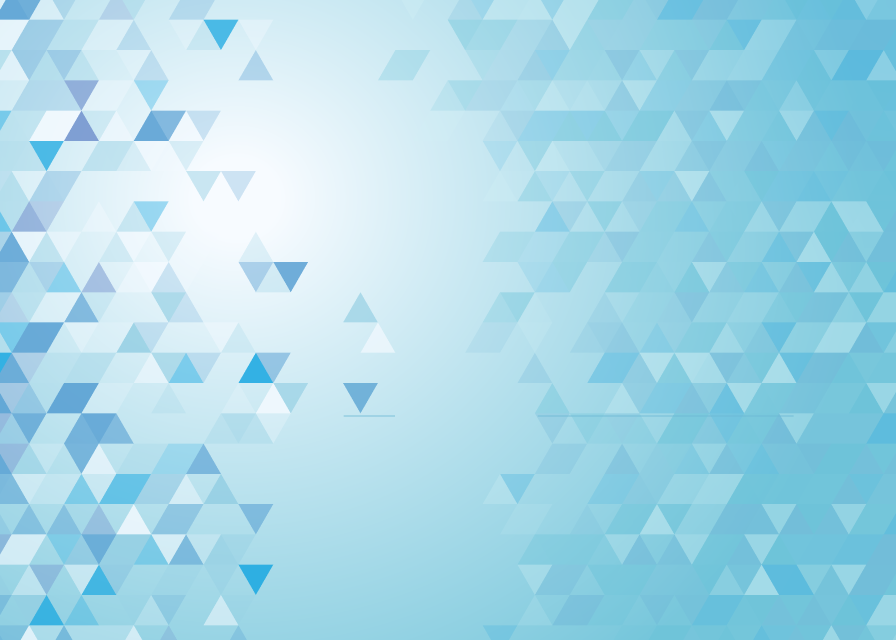
This background is drawn by a Shadertoy shader. Its source:

```glsl
float hash(vec2 p) {
    vec3 q = fract(p.xyx * vec3(0.1031, 0.1030, 0.0973));
    q += dot(q, q.yzx + 33.33);
    return fract((q.x + q.y) * q.z);
}

// Soft pool of light fading to teal
vec3 backdrop(vec2 p) {
    float t = length((p - vec2(0.37, 0.31)) / vec2(0.98, 0.91));
    t = clamp(t - 0.08 * exp(-t * 3.0), 0.0, 1.0);
    return mix(vec3(0.97, 0.985, 1.0), vec3(0.47, 0.78, 0.86), t);
}

// Vivid blues for the left cluster
vec3 vividTint(float pick) {
    if (pick < 0.28) return vec3(0.32, 0.61, 0.82);
    if (pick < 0.38) return vec3(0.08, 0.65, 0.88);
    if (pick < 0.48) return vec3(0.43, 0.56, 0.80);
    if (pick < 0.76) return vec3(0.58, 0.81, 0.89);
    return vec3(0.96, 0.98, 1.0);
}

// Quiet teals for the right cluster
vec3 quietTint(float pick) {
    if (pick < 0.30) return vec3(0.42, 0.70, 0.84);
    if (pick < 0.62) return vec3(0.38, 0.75, 0.84);
    if (pick < 0.78) return vec3(0.26, 0.69, 0.87);
    return vec3(0.82, 0.94, 0.96);
}

vec3 scene(vec2 p) {
    vec3 color = backdrop(p);

    // Triangular lattice: skewed cells split along a diagonal
    vec2 grid = (p - vec2(0.0455, 0.0309)) / vec2(0.0545, 0.0473);
    grid.x += 0.5 * grid.y;
    vec2 cell = floor(grid), f = fract(grid);
    float pointsUp = step(f.x, f.y);
    vec2 mid = cell + mix(vec2(0.667, 0.333), vec2(0.333, 0.667), pointsUp);
    mid.x -= 0.5 * mid.y;
    vec2 c = mid * vec2(0.0545, 0.0473) + vec2(0.0455, 0.0309);

    // Some cells keep both halves alike, forming rhombi
    vec2 id = cell + 50.0;
    float paired = step(hash(id + 7.3), 0.35);
    id.x += 137.0 * pointsUp * (1.0 - paired);
    float present = hash(id), pick = hash(id + 31.7), weight = hash(id + 83.1);

    // Left cluster, thinning toward a bulging edge
    float bulge = (c.y - 0.53) / 0.13;
    float leftEdge = 0.43 + 0.18 * exp(-bulge * bulge);
    float leftChance = pow(clamp(1.0 - c.x / leftEdge, 0.0, 1.0), 0.6);
    float paleRow = exp(-pow((c.y - 0.29) / 0.022, 2.0));
    leftChance *= 1.0 - 0.6 * paleRow;
    if (present < leftChance) {
        float alpha = mix(0.2, 0.85, weight * weight);
        alpha *= 1.0 - 0.5 * paleRow;
        color = mix(color, vividTint(pick), alpha);
    }

    // Right cluster, growing denser and stronger to the side
    float rightEdge = mix(0.56, 0.74, smoothstep(0.08, 0.35, c.y));
    float depth = max(c.x - rightEdge, 0.0);
    float rightChance = 0.95 * pow(min(depth / 0.32, 1.0), 0.6);
    if (present < rightChance) {
        float alpha = mix(0.12, 0.5, weight) * mix(0.75, 1.0, min(depth * 2.0, 1.0));
        color = mix(color, quietTint(pick), alpha);
    }

    // Blue cast in the upper right corner
    float corner = smoothstep(0.95, 1.4, p.x) * smoothstep(0.5, 0.0, p.y);
    color = mix(color, vec3(0.32, 0.70, 0.87), 0.25 * corner);

    // Thin seam across the gap
    float seam = step(abs(p.y - 0.65), 0.0017);
    seam *= step(abs(p.x - 0.577), 0.04) + step(abs(p.x - 1.04), 0.2);
    return mix(color, vec3(0.42, 0.72, 0.83), 0.4 * seam);
}

void mainImage(out vec4 fragColor, in vec2 fragCoord) {
    // Supersample for smooth edges
    vec3 sum = vec3(0.0);
    for (int i = 0; i < 9; i++) {
        vec2 offset = vec2(i % 3 - 1, i / 3 - 1) / 3.0;
        vec2 p = (fragCoord + offset) / iResolution.y;
        sum += scene(vec2(p.x, 1.0 - p.y));
    }
    fragColor = vec4(sum / 9.0, 1.0);
}
```
